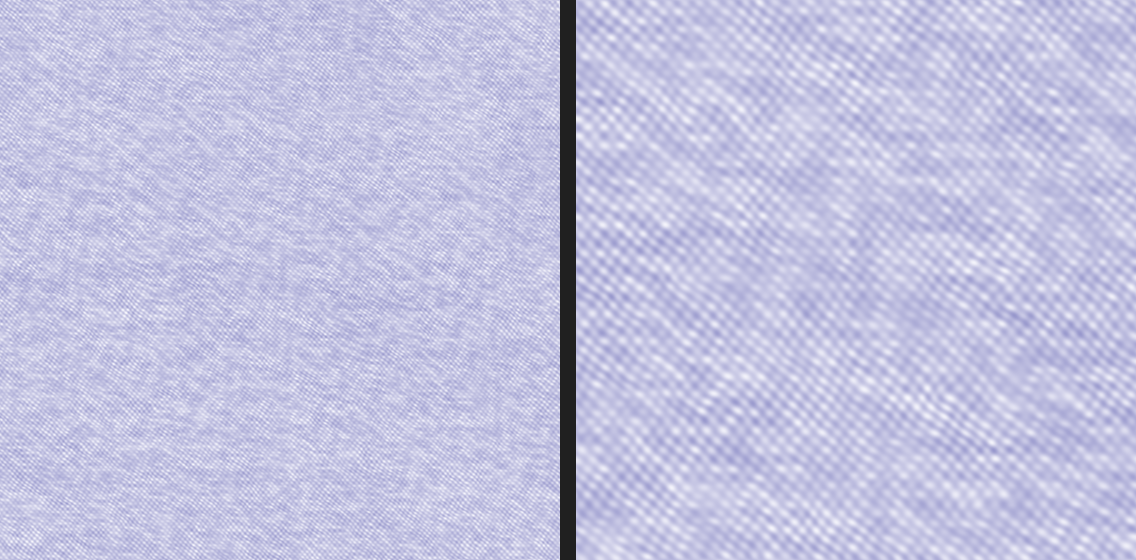
Left: the whole. Right: its middle third, enlarged.
Give the GLSL for this texture, as a Shadertoy shader.

```glsl
// Pale lavender twill cloth: fine grains on a sheared lattice form diagonal ribs.
// Three crossed waves make the weave; noise bends the threads, varies each grain,
// and adds faint horizontal yarn streaks and soft mottling.
#define COLUMNS 106.0
#define ROWS 188.0
#define RIB_SHIFT 0.64
#define RIB_DEPTH 0.046
#define CROSS_DEPTH 0.031
#define ROW_DEPTH 0.008
#define GRAIN_DEPTH 0.076
#define STREAK_DEPTH 0.019
#define MOTTLE_DEPTH 0.019
#define THREAD_BEND 0.30
#define MEAN_TONE 0.772

const float TAU = 6.2831853;

float hash(vec2 p) {
    return fract(sin(dot(p, vec2(127.1, 311.7))) * 43758.5453);
}

// Smooth value noise in the range -1 to 1
float noise(vec2 p) {
    vec2 cell = floor(p);
    vec2 f = fract(p);
    f = f * f * (3.0 - 2.0 * f);
    float low = mix(hash(cell), hash(cell + vec2(1.0, 0.0)), f.x);
    float high = mix(hash(cell + vec2(0.0, 1.0)), hash(cell + vec2(1.0, 1.0)), f.x);
    return 2.0 * mix(low, high, f.y) - 1.0;
}

// Crossed waves whose peaks lie on the sheared lattice of grains
float weave(vec2 thread, float strength) {
    float rib = cos(TAU * (thread.x + RIB_SHIFT * thread.y));
    float crossing = cos(TAU * (thread.x + (RIB_SHIFT - 1.0) * thread.y));
    float row = cos(TAU * thread.y);
    return strength * (RIB_DEPTH * rib + CROSS_DEPTH * crossing) + ROW_DEPTH * row;
}

// Long, thin variations along the horizontal yarns, with faint upright ones
float streaks(vec2 uv) {
    float fine = noise(uv * vec2(5.0, 150.0) + 17.0);
    float broad = noise(uv * vec2(3.0, 48.0) + 43.0);
    float upright = noise(uv * vec2(80.0, 4.0) + 71.0);
    return 0.65 * fine + 0.5 * broad + 0.4 * upright;
}

float mottle(vec2 uv) {
    return 0.6 * noise(uv * vec2(5.0, 8.0) + 5.0)
         + 0.5 * noise(uv * vec2(14.0, 20.0) + 29.0)
         + 0.5 * noise(uv * vec2(42.0, 48.0) + 61.0);
}

void mainImage(out vec4 fragColor, in vec2 fragCoord) {
    vec2 uv = fragCoord / iResolution.xy;

    // Thread coordinates, bent gently at two scales so the ribs wander
    vec2 bend = vec2(noise(uv * vec2(20.0, 28.0) + 11.0),
                     noise(uv * vec2(12.0, 26.0) + 37.0));
    vec2 jitter = vec2(noise(uv * vec2(58.0, 72.0) + 101.0),
                       noise(uv * vec2(52.0, 64.0) + 137.0));
    vec2 thread = uv * vec2(COLUMNS, ROWS) + THREAD_BEND * (bend + 0.6 * jitter);

    // Uneven weave strength and a separate tone for each grain
    float strength = 1.0 + 0.5 * noise(uv * vec2(34.0, 40.0) + 83.0);
    float grain = noise(vec2(thread.x + RIB_SHIFT * thread.y, thread.y));

    float tone = MEAN_TONE + weave(thread, strength)
               + GRAIN_DEPTH * grain
               + STREAK_DEPTH * streaks(uv)
               + MOTTLE_DEPTH * mottle(uv);

    // Blue varies half as much as red and green
    float blue = 0.89 + 0.5 * (tone - 0.77);
    fragColor = vec4(clamp(vec3(tone, tone, blue), 0.0, 1.0), 1.0);
}
```
